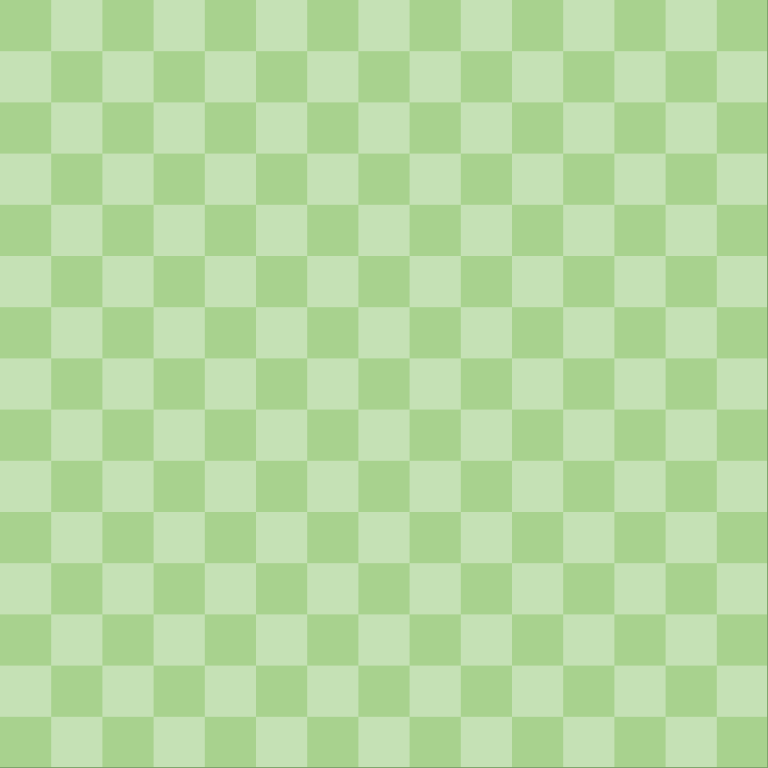
Give the GLSL for this pattern, as a WebGL 2 fragment shader.

```glsl
#version 300 es
precision highp float;
// Two-tone green checkerboard, 15 by 15 squares, with a hairline on the right and bottom edges.

uniform vec2 u_resolution;
out vec4 fragColor;

const float SQUARES = 15.0;
const float HAIRLINE_WIDTH = 0.0012;
const vec3 LEAF_GREEN = vec3(0.659, 0.824, 0.557);
const vec3 PALE_GREEN = vec3(0.773, 0.882, 0.710);
const vec3 HAIRLINE_GREEN = vec3(0.48, 0.63, 0.41);

// Square wave per axis: +1 in even cells, -1 in odd ones, smoothed over one pixel.
vec2 stripeSign(vec2 cells, vec2 pixel) {
    vec2 edgeDistance = 0.5 - abs(fract(cells) - 0.5);
    vec2 parity = 1.0 - 2.0 * mod(floor(cells), 2.0);
    return parity * clamp(edgeDistance / (0.5 * pixel), 0.0, 1.0);
}

// Share of a pixel covered by a band that starts at distance zero.
float bandCoverage(float dist, float width, float pixel) {
    return clamp((width - dist) / pixel + 0.5, 0.0, 1.0);
}

void main() {
    vec2 uv = gl_FragCoord.xy / u_resolution;
    vec2 pixel = 1.0 / u_resolution;

    // Checks: the product of the two stripe signs; the corners are leaf green.
    vec2 stripes = stripeSign(uv * SQUARES, pixel * SQUARES);
    float leafShare = 0.5 + 0.5 * stripes.x * stripes.y;
    vec3 color = mix(PALE_GREEN, LEAF_GREEN, leafShare);

    // Hairline along the right and bottom borders.
    float rightLine = bandCoverage(1.0 - uv.x, HAIRLINE_WIDTH, pixel.x);
    float bottomLine = bandCoverage(uv.y, HAIRLINE_WIDTH, pixel.y);
    color = mix(color, HAIRLINE_GREEN, max(rightLine, bottomLine));

    fragColor = vec4(color, 1.0);
}
```
